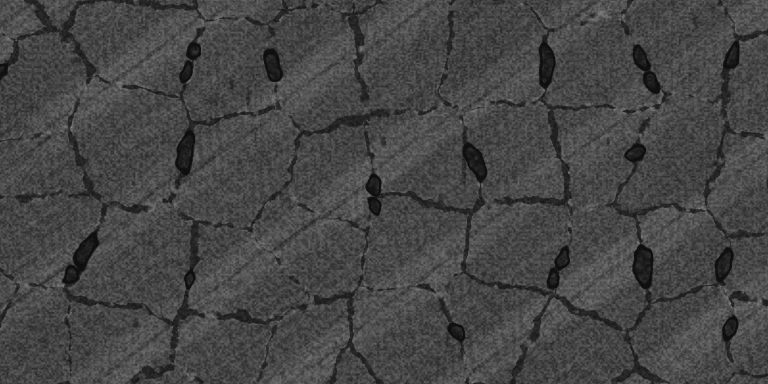
Write a Shadertoy shader that draws this texture.

```glsl
#define CELLS 4.2
#define BAND_NORMAL vec2(-0.6, 0.8)
#define BAND_GAP 0.29
#define BASE_GREY 0.272
#define BAND_LIFT 0.065
#define MEMBRANE_GREY 0.11
#define BODY_GREY 0.12
#define BODY_SHARE 0.42
#define GRAIN_FREQ 200.0
#define GRAIN_AMOUNT 0.16

float hash(vec2 p) {
    return fract(sin(dot(p, vec2(127.1, 311.7))) * 43758.5453);
}

float noise(vec2 p) {
    vec2 i = floor(p), f = fract(p);
    f = f * f * (3.0 - 2.0 * f);
    return mix(mix(hash(i), hash(i + vec2(1, 0)), f.x),
               mix(hash(i + vec2(0, 1)), hash(i + vec2(1, 1)), f.x), f.y);
}

float fbm(vec2 p) {
    return 0.55 * noise(p) + 0.3 * noise(p * 2.1 + 7.3) + 0.15 * noise(p * 4.3 + 2.9);
}

vec2 site(vec2 id) {
    vec2 jitter = vec2(hash(id), hash(id + 41.7)) - 0.5;
    return id + 0.5 + jitter * vec2(0.55, 0.85);
}

// Distance to the nearest cell border, with a random weight for that border
float cellBorder(vec2 q, out vec2 cell, out float weight) {
    vec2 home = floor(q), toSite = vec2(0.0);
    float nearest = 9.0;
    for (int y = -1; y <= 1; y++)
    for (int x = -1; x <= 1; x++) {
        vec2 id = home + vec2(x, y), r = site(id) - q;
        if (dot(r, r) < nearest) {
            nearest = dot(r, r);
            toSite = r;
            cell = id;
        }
    }
    float border = 9.0;
    weight = 1.0;
    for (int y = -2; y <= 2; y++)
    for (int x = -2; x <= 2; x++) {
        if (x == 0 && y == 0) continue;
        vec2 id = cell + vec2(x, y), r = site(id) - q;
        float d = dot(0.5 * (toSite + r), normalize(r - toSite));
        if (d < border) {
            border = d;
            weight = hash(cell + id + 5.3);
        }
    }
    return border;
}

float ellipse(vec2 p, vec2 radius) {
    return (length(p / radius) - 1.0) * radius.x;
}

// Signed distance to the dark oval bodies that sit on the upright borders
float bodies(vec2 q) {
    vec2 home = floor(q);
    float d = 9.0;
    for (int y = -1; y <= 1; y++)
    for (int x = -2; x <= 1; x++) {
        vec2 id = home + vec2(x, y);
        if (hash(id + 17.1) > BODY_SHARE) continue;
        vec2 a = site(id), b = site(id + vec2(1, 0));
        vec2 across = normalize(b - a), r = q - 0.5 * (a + b);
        vec2 local = vec2(dot(r, across), dot(r, vec2(-across.y, across.x)));
        float size = hash(id + 63.9);
        vec2 radius = vec2(0.075 + 0.025 * size, 0.12 + 0.15 * size);
        d = min(d, ellipse(local, radius));
        if (hash(id + 29.4) > 0.55)
            d = min(d, ellipse(local + vec2(0.05, radius.y + 0.11), vec2(0.07, 0.13)));
    }
    return d;
}

void mainImage(out vec4 fragColor, in vec2 fragCoord) {
    vec2 p = fragCoord / iResolution.y;
    vec2 bend = vec2(fbm(p * 11.0), fbm(p * 11.0 + 31.0)) - 0.5;
    vec2 q = (p + 0.055 * bend) * CELLS;

    vec2 cell;
    float weight;
    float border = cellBorder(q, cell, weight) / CELLS;

    // Diagonal light bands, each split by a thin dark line
    float along = dot(p, vec2(BAND_NORMAL.y, -BAND_NORMAL.x));
    float s = dot(p, BAND_NORMAL) / BAND_GAP + 0.14 * (hash(cell + 3.7) - 0.5)
            + 0.04 * (noise(p * 7.0) - 0.5);
    float f = abs(fract(s) - 0.5);
    float grey = BASE_GREY + 0.03 * (fbm(p * 4.0) - 0.5);
    grey += BAND_LIFT * smoothstep(0.24, 0.1, f) * (0.35 + 0.9 * noise(p * 5.0 + 11.0));
    grey -= 0.08 * smoothstep(0.024, 0.008, f) * (0.3 + 0.7 * noise(p * 13.0));
    grey += 0.025 * smoothstep(0.475, 0.495, f);
    grey += 0.03 * (noise(vec2(s * 26.0, along * 2.5)) - 0.5);

    // Light flecks and ragged dark membranes along the borders
    float speckle = fbm(p * 62.0);
    float fleck = smoothstep(0.5, 0.7, noise(p * 85.0 + 19.0));
    grey += 0.09 * fleck * smoothstep(0.014, 0.004, border);
    float width = mix(0.002, 0.0105, weight * (0.4 + 0.9 * noise(p * 12.0 + 5.0)));
    float ragged = border + 0.016 * (speckle - 0.5);
    float membrane = smoothstep(width + 0.003, width - 0.002, ragged);
    membrane *= smoothstep(0.25, 0.5, noise(p * 48.0 + 8.0) + 0.25 * weight);
    grey = mix(grey, MEMBRANE_GREY, 0.85 * membrane);

    // Sparse upright smudges inside the cells
    float smudge = smoothstep(0.83, 0.95, noise(p * vec2(48.0, 19.0) + 4.0));
    smudge *= smoothstep(0.55, 0.75, noise(p * 8.0 + 23.0));
    grey = mix(grey, MEMBRANE_GREY, 0.6 * smudge);

    // Oval bodies with a darker rim and a mottled inside
    float body = bodies(q) / CELLS + 0.004 * (speckle - 0.5);
    float inside = BODY_GREY + 0.15 * (fbm(p * 75.0 + 3.0) - 0.5);
    inside = mix(inside, 0.06, smoothstep(0.005, 0.002, abs(body + 0.003)));
    grey = mix(grey, inside, smoothstep(0.002, -0.002, body));

    // Fine grain, weaker in the dark parts
    float grain = noise(p * GRAIN_FREQ) + 0.5 * noise(p * GRAIN_FREQ * 1.37 + 9.1) - 0.75;
    grey += GRAIN_AMOUNT * grain * smoothstep(0.0, 0.28, grey);
    fragColor = vec4(vec3(clamp(grey, 0.0, 1.0)), 1.0);
}
```
